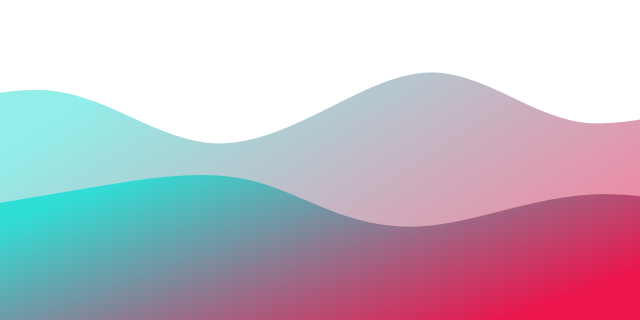
Reproduce this background procedurally as a Shadertoy shader.

```glsl
// Two layered waves with a diagonal teal to crimson gradient on white.

// Crest nodes: x, height and slope, as fractions of the canvas.
const vec3 BACK_WAVE[9] = vec3[9](
    vec3(0.0, 0.710, 0.31), vec3(0.0586, 0.719, 0.0), vec3(0.195, 0.643, -0.92),
    vec3(0.3425, 0.552, 0.0), vec3(0.518, 0.667, 1.0), vec3(0.6745, 0.7735, 0.0),
    vec3(0.801, 0.695, -0.96), vec3(0.931, 0.6145, 0.0), vec3(1.0, 0.6265, 0.33));
const vec3 FRONT_WAVE[9] = vec3[9](
    vec3(0.0, 0.366, 0.33), vec3(0.195, 0.431, 0.32), vec3(0.3164, 0.453, 0.0),
    vec3(0.419, 0.4206, -0.68), vec3(0.5286, 0.3333, -0.72), vec3(0.6406, 0.2917, 0.0),
    vec3(0.794, 0.3464, 0.5), vec3(0.944, 0.3932, 0.0), vec3(1.0, 0.3867, -0.24));

// Cubic Hermite curve through the nodes.
float crestHeight(vec3 nodes[9], float x) {
    vec3 a = nodes[0], b = nodes[1];
    for (int i = 1; i < 8; i++) {
        if (x >= nodes[i].x) {
            a = nodes[i];
            b = nodes[i + 1];
        }
    }
    float span = b.x - a.x;
    float t = (x - a.x) / span;
    float s = 1.0 - t;
    return mix(a.y, b.y, t * t * (3.0 - 2.0 * t))
         + span * t * s * (a.z * s - b.z * t);
}

// Antialiased coverage of the area below a crest.
float below(float height, float y) {
    float d = y - height;
    return clamp(0.5 - d / length(vec2(dFdx(d), dFdy(d))), 0.0, 1.0);
}

// Slanted gradient, stretched over the box from the highest crest to the floor.
vec3 waveColor(vec2 uv, float top) {
    vec2 box = vec2(0.5 + (uv.x - 0.5) * 0.96, 1.0 - uv.y / top);
    float t = dot(box - 0.5, vec2(0.866, 0.5)) + 0.5;
    vec3 teal = vec3(0.185, 0.875, 0.84);
    vec3 crimson = vec3(0.925, 0.078, 0.298);
    return mix(teal, crimson, clamp(t, 0.0, 1.0));
}

void mainImage(out vec4 fragColor, in vec2 fragCoord) {
    vec2 uv = fragCoord / iResolution.xy;
    vec3 color = vec3(1.0);

    // Translucent back wave, then the solid front wave.
    float back = below(crestHeight(BACK_WAVE, uv.x), uv.y);
    color = mix(color, waveColor(uv, 0.7735), 0.53 * back);
    float front = below(crestHeight(FRONT_WAVE, uv.x), uv.y);
    color = mix(color, waveColor(uv, 0.453), front);

    fragColor = vec4(color, 1.0);
}
```
